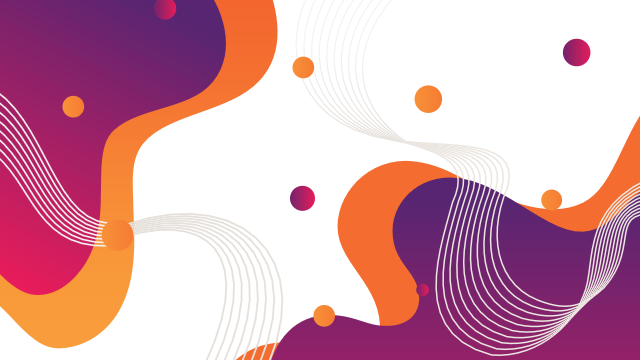
A Shadertoy shader for this background:

```glsl
// Flowing orange and purple blobs with ribbons of fine lines and small discs on white.
// Blobs are closed Bezier outlines filled by signed distance; each ribbon blends
// between two edge curves. The canvas is 768 x 432 units, y measured downwards.

const vec3 PURPLE = vec3(0.34, 0.145, 0.445);
const vec3 CRIMSON = vec3(0.90, 0.11, 0.355);
const vec3 ORANGE = vec3(0.953, 0.40, 0.18);
const vec3 AMBER = vec3(0.975, 0.61, 0.23);
const vec3 SILVER = vec3(0.90, 0.88, 0.86);

vec2 p;       // current point in canvas units
float pixel;  // size of one pixel in canvas units

struct Path { vec2 first; vec2 pen; float dist; float side; };

float coverage(float d) { return clamp(0.5 - d / pixel, 0.0, 1.0); }

float segment(vec2 a, vec2 b) {
    vec2 e = b - a, w = p - a;
    return length(w - e * clamp(dot(w, e) / max(dot(e, e), 1e-4), 0.0, 1.0));
}

vec2 bezier(mat4x2 c, int i) {
    float t = float(i) / 14.0, s = 1.0 - t;
    return c * vec4(s * s * s, 3.0 * s * s * t, 3.0 * s * t * t, t * t * t);
}

// Outline building: nearest distance plus even-odd side
Path start(vec2 at) { return Path(at, at, 1000.0, 1.0); }

void lineTo(inout Path s, vec2 b) {
    vec2 a = s.pen;
    s.dist = min(s.dist, segment(a, b));
    if ((a.y > p.y) != (b.y > p.y) && p.x - a.x < (b.x - a.x) * (p.y - a.y) / (b.y - a.y))
        s.side = -s.side;
    s.pen = b;
}

void curveTo(inout Path s, mat3x2 c) {
    mat4x2 curve = mat4x2(s.pen, c[0], c[1], c[2]);
    for (int i = 1; i <= 14; i++) lineTo(s, bezier(curve, i));
}

float fill(Path s) {
    lineTo(s, s.first);
    return coverage(s.dist * s.side);
}

// Distance to count lines spread between two edge curves; ends moves on to their tips
float ribbon(float count, inout mat2 ends, mat3x2 ca, mat3x2 cb) {
    mat4x2 a = mat4x2(ends[0], ca[0], ca[1], ca[2]), b = mat4x2(ends[1], cb[0], cb[1], cb[2]);
    ends = mat2(ca[2], cb[2]);
    vec2 lo = a[0], hi = a[0];
    for (int i = 0; i < 4; i++) {
        lo = min(lo, min(a[i], b[i]));
        hi = max(hi, max(a[i], b[i]));
    }
    float dist = 1000.0;
    if (any(lessThan(p, lo - 5.0)) || any(greaterThan(p, hi + 5.0))) return dist;
    for (float k = 0.0; k < count; k++) {
        mat4x2 curve = a + (b - a) * (k / (count - 1.0));
        vec2 from = curve[0];
        for (int i = 1; i <= 14; i++) {
            vec2 to = bezier(curve, i);
            dist = min(dist, segment(from, to));
            from = to;
        }
    }
    return dist;
}

void mainImage(out vec4 fragColor, in vec2 fragCoord) {
    pixel = 432.0 / iResolution.y;
    p = vec2(fragCoord.x, iResolution.y - fragCoord.y) * pixel;
    vec3 color = vec3(1.0);
    vec2 corner = vec2(775, 437);

    // Upper left blob: orange rim
    Path s = start(vec2(326, -5));
    curveTo(s, mat3x2(338, 35, 337, 75, 305, 103));
    curveTo(s, mat3x2(268, 135, 200, 138, 172, 172));
    curveTo(s, mat3x2(155, 193, 160, 222, 160, 250));
    curveTo(s, mat3x2(162, 295, 164, 340, 140, 378));
    curveTo(s, mat3x2(122, 405, 95, 418, 70, 418));
    curveTo(s, mat3x2(40, 418, 18, 382, -5, 363));
    lineTo(s, vec2(-5));
    color = mix(color, mix(ORANGE, AMBER, smoothstep(-30.0, 390.0, p.y)), fill(s));

    // Upper left blob: purple body
    s = start(vec2(254, -5));
    curveTo(s, mat3x2(275, 30, 280, 75, 250, 104));
    curveTo(s, mat3x2(222, 131, 165, 130, 137, 156));
    curveTo(s, mat3x2(119, 172, 122, 205, 121, 235));
    curveTo(s, mat3x2(121, 270, 115, 305, 92, 330));
    curveTo(s, mat3x2(78, 346, 62, 354, 45, 354));
    curveTo(s, mat3x2(28, 354, 12, 342, -5, 324));
    lineTo(s, vec2(-5));
    float ramp = dot(p - vec2(200, 10), vec2(-0.00123, 0.00239));
    color = mix(color, mix(PURPLE, CRIMSON, clamp(ramp, 0.0, 1.0)), fill(s));

    // Lower right blob: orange rim
    s = start(vec2(775, 128));
    curveTo(s, mat3x2(745, 170, 735, 225, 700, 243));
    curveTo(s, mat3x2(660, 263, 610, 242, 570, 222));
    curveTo(s, mat3x2(542, 207, 520, 194, 487, 193));
    curveTo(s, mat3x2(440, 193, 405, 232, 405, 272));
    curveTo(s, mat3x2(405, 315, 455, 340, 456, 392));
    lineTo(s, vec2(335, 411));
    curveTo(s, mat3x2(312, 413, 295, 420, 277, 437));
    lineTo(s, corner);
    color = mix(color, mix(ORANGE, AMBER, 0.12), fill(s));

    // Lower right blob: purple body
    s = start(vec2(775, 225));
    curveTo(s, mat3x2(750, 242, 735, 275, 700, 278));
    curveTo(s, mat3x2(655, 281, 600, 213, 540, 213));
    curveTo(s, mat3x2(500, 213, 471, 243, 471, 277));
    curveTo(s, mat3x2(471, 318, 503, 325, 503, 358));
    curveTo(s, mat3x2(503, 380, 485, 392, 462, 391));
    curveTo(s, mat3x2(440, 391, 425, 378, 395, 378));
    curveTo(s, mat3x2(360, 378, 335, 400, 324, 437));
    lineTo(s, corner);
    color = mix(color, mix(PURPLE, CRIMSON, 0.42 * clamp((p.y - 240.0) / 190.0, 0.0, 1.0)), fill(s));

    // Left ribbon, in two arcs
    float lines = 8.0;
    mat2 ends = mat2(-5, 109, -5, 186);
    float d = ribbon(lines, ends, mat3x2(55, 150, 65, 262, 130, 268), mat3x2(40, 225, 45, 298, 130, 295));
    color = mix(color, vec3(0.96, 0.93, 0.93), coverage(d - 1.0));
    ends = mat2(150, 270, 150, 284);
    d = ribbon(lines, ends, mat3x2(280, 224, 380, 300, 322, 437), mat3x2(245, 255, 310, 300, 246, 437));
    color = mix(color, SILVER, coverage(d - 1.1));

    // Right ribbon: faint fall, twist, loop and second twist
    lines = 10.0;
    ends = mat2(369, -5, 474, -5);
    d = ribbon(lines, ends, mat3x2(338, 60, 355, 150, 470, 168), mat3x2(415, 60, 425, 130, 490, 172));
    color = mix(color, mix(vec3(0.95), SILVER, smoothstep(40.0, 180.0, p.y)), coverage(d - 0.7));
    d = ribbon(lines, ends, mat3x2(545, 178, 625, 165, 609, 225), mat3x2(530, 185, 565, 195, 543, 243));
    d = min(d, ribbon(lines, ends, mat3x2(585, 280, 595, 340, 645, 360), mat3x2(528, 300, 490, 400, 590, 426)));
    d = min(d, ribbon(lines, ends, mat3x2(680, 374, 700, 368, 725, 345), mat3x2(640, 430, 685, 395, 700, 355)));
    d = min(d, ribbon(lines, ends, mat3x2(765, 300, 735, 260, 775, 257), mat3x2(716, 320, 695, 255, 775, 216)));
    color = mix(color, SILVER + 0.02, coverage(d - 0.9));

    // Discs as centre and radius: six orange, then four crimson
    vec3 discs[10] = vec3[10](vec3(88, 128, 13), vec3(364, 81, 13), vec3(514, 119, 16.5), vec3(662, 240, 12.5),
        vec3(389, 379, 13), vec3(141, 282, 19), vec3(198, 10, 13.5), vec3(692, 63, 16.5), vec3(363, 238, 15), vec3(507, 348, 7.5));
    for (int i = 0; i < 10; i++) {
        vec2 q = p - discs[i].xy;
        float r = discs[i].z, across = clamp(0.5 + 0.5 * q.x / r, 0.0, 1.0);
        vec3 tint = i < 6 ? mix(AMBER, ORANGE, 0.2 + 0.4 * across) : mix(PURPLE, CRIMSON, 0.2 + 0.8 * across);
        color = mix(color, tint, coverage(length(q) - r));
    }
    fragColor = vec4(color, 1.0);
}
```
